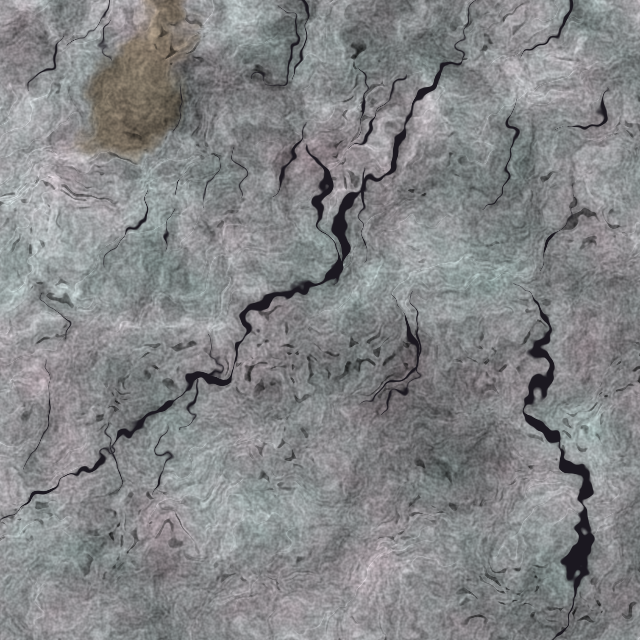
Give the GLSL for this texture, as a WebGL 1 fragment shader.

```glsl
precision highp float;
// Weathered grey rock face with dark fissures, pale veins and a rusty stain.
uniform vec2 u_resolution;

#define BASE_TONE 0.542
#define BROAD_CONTRAST 0.20
#define RELIEF_CONTRAST 0.42
#define GRAIN_CONTRAST 0.13
#define CRAG_CONTRAST 0.34
#define VEIN_STRENGTH 0.085
#define PIT_STRENGTH 0.24
#define JAGGEDNESS 0.055
#define SMALL_FISSURES 26
#define SHADOW_COLOR vec3(0.105, 0.095, 0.125)
#define ROCK_TINT vec3(0.985, 1.0, 1.015)
#define RUST_COLOR vec3(0.43, 0.38, 0.31)

vec2 hash2(vec2 cell) {
  vec3 q = fract(cell.xyx * vec3(0.1031, 0.1030, 0.0973));
  q += dot(q, q.yzx + 33.33);
  return fract((q.xx + q.yz) * q.zy);
}

float corner(vec2 cell, vec2 offset) {
  float angle = 6.2832 * hash2(cell).x;
  return dot(vec2(cos(angle), sin(angle)), offset);
}

// Gradient noise, roughly -0.7 to 0.7
float noise(vec2 p) {
  vec2 i = floor(p), f = fract(p), e = vec2(1.0, 0.0);
  vec2 s = f * f * f * (f * (f * 6.0 - 15.0) + 10.0);
  return mix(mix(corner(i, f), corner(i + e, f - e), s.x),
             mix(corner(i + e.yx, f - e.yx), corner(i + 1.0, f - 1.0), s.x), s.y);
}

float fbm(vec2 p) {
  float sum = 0.0, amp = 1.0;
  for (int i = 0; i < 4; i++) {
    sum += amp * noise(p);
    p = mat2(1.6, 1.2, -1.2, 1.6) * p + 17.3;
    amp *= 0.57;
  }
  return sum;
}

// Sharp-creased height used for the large broken blocks
float crag(vec2 p) {
  return abs(noise(p * vec2(9.0, 6.0))) + 0.5 * abs(noise(p * vec2(19.0, 13.0) + 5.0));
}

// Signed distance to a bowed, tapering crack from a to b
float fissure(vec2 p, vec2 a, vec2 b, float bow, float width) {
  float halfLen = 0.5 * length(b - a);
  vec2 dir = normalize(b - a), r = p - 0.5 * (a + b);
  float t = dot(r, dir) / halfLen;
  float side = dot(r, vec2(dir.y, -dir.x)) - bow * (1.0 - t * t);
  float ragged = max(0.12, 0.65 + 1.9 * noise(vec2(t * halfLen * 26.0, a.x * 91.0)));
  return abs(side) - width * (1.0 - t * t) * ragged + max(abs(t) - 1.0, 0.0) * halfLen;
}

// Distance to the nearest crack: three large ones and a scatter of short ones
float fissures(vec2 p) {
  float d = fissure(p, vec2(-0.03, 0.17), vec2(0.77, 1.05), 0.10, 0.0105);
  d = min(d, fissure(p, vec2(0.80, 0.55), vec2(0.87, -0.04), -0.045, 0.0095));
  d = min(d, fissure(p, vec2(0.49, 0.78), vec2(0.50, 0.58), -0.01, 0.011));
  for (int i = 0; i < SMALL_FISSURES; i++) {
    vec2 place = hash2(vec2(float(i), 3.0)), shape = hash2(vec2(float(i), 11.0));
    vec2 mid = vec2(0.04 + 0.9 * place.x, 1.0 - 0.8 * pow(place.y, 1.5));
    float angle = 1.25 + 0.8 * (shape.x - 0.5);
    vec2 reach = mix(0.025, 0.085, shape.y) * vec2(cos(angle), sin(angle));
    float width = mix(0.0014, 0.0065, shape.y * place.x);
    d = min(d, fissure(p, mid - reach, mid + reach, 0.03 * (shape.y - 0.4), width));
  }
  return d;
}

void main() {
  vec2 p = gl_FragCoord.xy / u_resolution.y;
  float edge = 1.1 / u_resolution.y;
  vec2 warp = vec2(fbm(p * 7.0), fbm(p * 7.0 + 41.0));
  vec2 jagged = p + JAGGEDNESS * warp;
  vec2 strata = mat2(0.83, -0.56, 0.56, 0.83) * jagged;

  // Broad tone, lit relief and fine grain
  float broad = fbm(strata * vec2(3.5, 5.5) + 8.0);
  vec2 lightStep = vec2(-0.0026, 0.0030);
  vec2 relief = jagged * 14.0;
  float lit = fbm(relief) - fbm(relief + lightStep * 14.0);
  float grain = noise(p * 135.0 + warp * 3.0) + 0.8 * noise(p * 230.0);
  float tone = BASE_TONE + BROAD_CONTRAST * broad
             + RELIEF_CONTRAST * lit + GRAIN_CONTRAST * grain;

  // Broken blocks above the diagonal fault
  float blocks = smoothstep(0.46, 0.54, jagged.y) * smoothstep(-0.08, 0.06, jagged.y - jagged.x);
  float facet = crag(strata) - crag(strata + lightStep * 5.0);
  tone += CRAG_CONTRAST * facet * mix(0.3, 1.0, blocks);

  // Pale veins, ledge and bleached left side
  float vein = 1.0 - smoothstep(0.0, 0.07, abs(fbm(strata * vec2(5.0, 13.0) + 23.0)));
  tone += VEIN_STRENGTH * vein * smoothstep(-0.12, 0.3, broad + 0.2 * blocks);
  float ledge = exp(-abs(jagged.y - 0.5 + 0.03 * p.x) * 110.0) * smoothstep(0.42, 0.3, p.x);
  tone += 0.15 * ledge + 0.04 * smoothstep(0.45, 0.0, p.x) * blocks;

  // Small shadowed pits in clusters
  float pit = smoothstep(0.2, 0.42, noise(jagged * vec2(62.0, 75.0) + 3.0));
  tone -= PIT_STRENGTH * pit * smoothstep(-0.05, 0.3, noise(p * 8.0 + 60.0));

  // Mineral tints and rust
  float hue = fbm(p * 6.0 + 77.0);
  vec3 color = tone * (ROCK_TINT + hue * vec3(0.09, -0.02, 0.01));
  vec2 stain = (jagged - vec2(0.22, 0.89)) * mat2(0.85, -0.53, 0.53, 0.85);
  float rust = 1.0 - smoothstep(0.55, 1.1, length(stain / vec2(0.06, 0.15)) + 0.6 * broad);
  color = mix(color, RUST_COLOR * tone / BASE_TONE, 0.8 * rust);

  // Fissures with a faint contact shade
  float gap = fissures(jagged);
  color *= 1.0 - 0.14 * exp(-max(gap, 0.0) * 170.0);
  color = mix(color, SHADOW_COLOR, 1.0 - smoothstep(-edge, edge, gap));
  gl_FragColor = vec4(clamp(color, 0.0, 1.0), 1.0);
}
```
